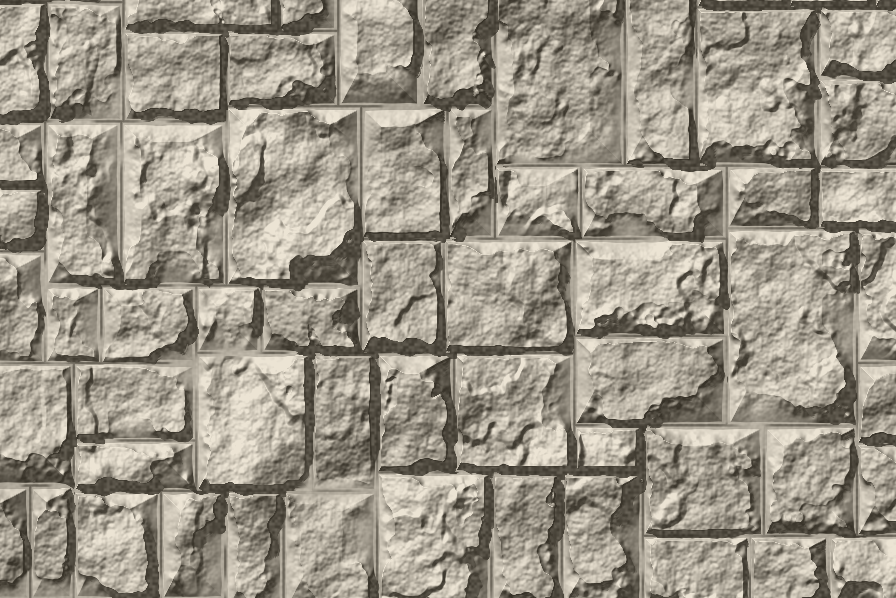
A WebGL 2 fragment shader for this texture:

```glsl
#version 300 es
precision highp float;
// Rough-hewn ashlar wall: interlocking stone blocks in raking light from the upper left.

uniform vec2 u_resolution;
out vec4 fragColor;

// Lengths are fractions of the canvas height.
const vec2  CELL = vec2(0.25, 0.215);       // mean block pitch
const float JITTER = 0.34;                  // joint displacement, in cells
const float SPLIT_CHANCE = 0.6;
const float SPLIT_MIN = 0.2;                // shorter blocks stay whole
const float JOINT = 0.0045;                 // half width of the mortar
const float LIT_BEVEL = 0.010;              // left and top edges
const float DARK_BEVEL = 0.019;             // right and bottom edges
const float RELIEF = 0.023;
const float ROUGHNESS = 0.078;
const float CHIP_DEPTH = 0.013;
const vec3  LIGHT = vec3(-0.47, 0.62, 0.63);
const float SHADOW_STEP = 0.0042;
const float TONE_GAIN = 1.14;
const vec3  SHADE_COLOR = vec3(0.25, 0.23, 0.19);
const vec3  SUN_COLOR = vec3(0.875, 0.845, 0.785);
const mat2  TURN = mat2(0.8, 0.6, -0.6, 0.8);

struct Block { vec2 lo; vec2 hi; float seed; };

float hash(vec2 p) {
    return fract(sin(dot(p, vec2(127.1, 311.7))) * 43758.5453);
}

float noise(vec2 p) {
    vec2 i = floor(p), f = fract(p);
    f = f * f * (3.0 - 2.0 * f);
    vec2 e = vec2(1.0, 0.0);
    return mix(mix(hash(i), hash(i + e.xy), f.x),
               mix(hash(i + e.yx), hash(i + e.xx), f.x), f.y);
}

float fbm(vec2 p, int octaves) {
    float sum = 0.0, amp = 0.5;
    for (int i = 0; i < octaves; i++) {
        sum += amp * noise(p);
        p = TURN * p * 2.03 + 11.3;
        amp *= 0.5;
    }
    return sum;
}

float shift(vec2 node) { return JITTER * (2.0 * hash(node + 3.7) - 1.0); }

// Pinwheel tiling: joints through neighbouring nodes alternate in direction.
Block cellBlock(vec2 c) {
    float a = shift(c), b = shift(c + vec2(1, 0));
    float d = shift(c + vec2(0, 1)), e = shift(c + 1.0);
    bool even = mod(c.x + c.y, 2.0) < 0.5;
    vec2 lo = even ? vec2(d, a) : vec2(a, b);
    vec2 hi = even ? vec2(b, e) : vec2(e, d);
    return Block((c + lo) * CELL, (c + 1.0 + hi) * CELL, hash(c + 19.1));
}

Block findBlock(vec2 p) {
    vec2 home = floor(p / CELL);
    Block found = cellBlock(home);
    for (int k = 0; k < 9; k++) {
        Block b = cellBlock(home + vec2(k % 3 - 1, k / 3 - 1));
        if (all(greaterThanEqual(p, b.lo)) && all(lessThan(p, b.hi))) found = b;
    }
    // Some blocks are cut once across their long side.
    vec2 size = found.hi - found.lo;
    if (found.seed < SPLIT_CHANCE && max(size.x, size.y) > SPLIT_MIN) {
        int axis = size.x > size.y ? 0 : 1;
        float cut = found.lo[axis] + size[axis] * mix(0.34, 0.66, hash(vec2(found.seed, 5.0)));
        if (p[axis] < cut) found.hi[axis] = cut;
        else found.lo[axis] = cut;
        found.seed = hash(vec2(found.seed, p[axis] < cut ? 1.0 : 2.0));
    }
    return found;
}

// Surface height; past the block's border the neighbour's edge is assumed.
float height(vec2 p, Block b) {
    vec4 d = vec4(p - b.lo, b.hi - p);
    vec4 bevel = mix(vec4(DARK_BEVEL, LIT_BEVEL, LIT_BEVEL, DARK_BEVEL),
                     vec4(LIT_BEVEL, DARK_BEVEL, DARK_BEVEL, LIT_BEVEL), step(0.0, d));
    float wear = fbm(p * 13.0 + 40.0, 4);
    float ragged = 0.4 + 2.3 * smoothstep(0.36, 0.68, wear);
    vec4 rise = (abs(d) - JOINT - 0.008 * (wear - 0.45)) / (bevel * ragged);
    float edge = clamp(min(min(rise.x, rise.y), min(rise.z, rise.w)), 0.0, 1.0);

    float rough = fbm(p * 6.0, 6) - 0.5;
    float ledge = fbm(p * vec2(10.0, 8.0) + 71.0, 4);
    float chip = smoothstep(0.47, 0.55, ledge) * mix(0.15, 1.0, b.seed);
    return edge * (RELIEF + ROUGHNESS * rough + CHIP_DEPTH * chip) + 0.008 * rough;
}

void main() {
    vec2 p = gl_FragCoord.xy / u_resolution.y + vec2(7.1, 3.3);
    Block b = findBlock(p);

    // Direct light
    const float EPS = 0.0016;
    float h = height(p, b);
    vec2 slope = vec2(height(p + vec2(EPS, 0), b), height(p + vec2(0, EPS), b)) - h;
    vec3 normal = normalize(vec3(-slope / EPS, 1.0));
    float tone = TONE_GAIN * max(dot(normal, LIGHT), 0.0) + 0.09 * (b.seed - 0.5);

    // Cast shadow
    vec2 toLight = normalize(LIGHT.xy);
    float climb = LIGHT.z / length(LIGHT.xy);
    float blocked = 0.0;
    for (int i = 1; i <= 6; i++) {
        float t = SHADOW_STEP * float(i);
        blocked = max(blocked, height(p + toLight * t, b) - h - climb * t);
    }
    float grain = noise(p * 210.0);
    tone = mix(tone, 0.04 + 0.16 * grain, smoothstep(0.0, 0.003, blocked));

    // Thin crack along the joint and fine sandy grain
    vec2 gap = min(p - b.lo, b.hi - p);
    float crack = 1.0 - smoothstep(0.0008, 0.0032, min(gap.x, gap.y));
    tone *= 1.0 - 0.6 * crack * smoothstep(0.2, 0.6, noise(p * 25.0));
    tone += 0.1 * (grain - 0.5);

    fragColor = vec4(mix(SHADE_COLOR, SUN_COLOR, clamp(tone, -0.06, 1.08)), 1.0);
}
```
